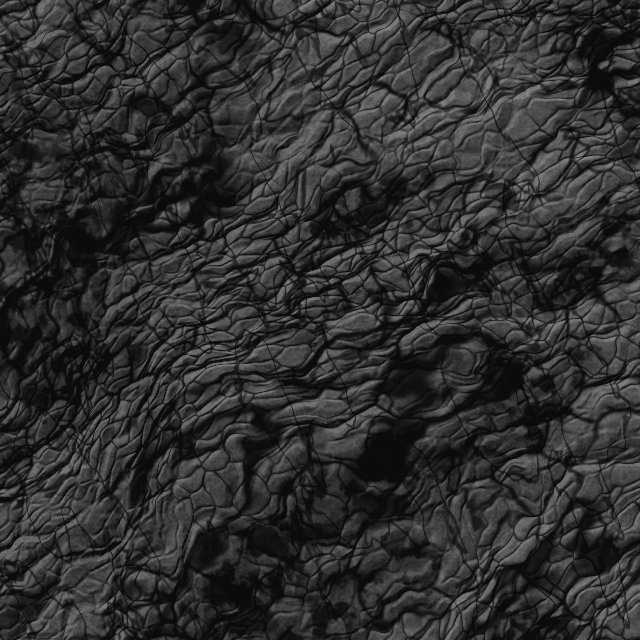
Give the GLSL for this texture, as a WebGL 1 fragment shader.

```glsl
precision highp float;
// Dark weathered rock: a warped, slanted height field of bulges and cracked
// blocks is lit from the upper left, then darkened by fissures, hairline
// cracks and pitted hollows.
uniform vec2 u_resolution;

float hash(vec2 p) {
  return fract(sin(dot(p, vec2(127.1, 311.7))) * 43758.5453);
}

mat2 turn(float angle) {
  float c = cos(angle), s = sin(angle);
  return mat2(c, -s, s, c);
}

float noise(vec2 p) {
  vec2 i = floor(p), f = fract(p);
  f = f * f * (3.0 - 2.0 * f);
  float low = mix(hash(i), hash(i + vec2(1.0, 0.0)), f.x);
  float high = mix(hash(i + vec2(0.0, 1.0)), hash(i + vec2(1.0)), f.x);
  return mix(low, high, f.y);
}

float fbm(vec2 p) {
  float sum = 0.0, amp = 0.516;
  for (int k = 0; k < 5; k++) {
    sum += amp * noise(p);
    p = turn(0.4) * p * 2.03 + 17.3;
    amp *= 0.5;
  }
  return sum;
}

// Zero on the borders between irregular cells, growing towards their centres
float cellGap(vec2 p) {
  vec2 i = floor(p), f = fract(p);
  float nearest = 8.0, second = 8.0;
  for (int y = -1; y <= 1; y++) {
    for (int x = -1; x <= 1; x++) {
      vec2 cell = vec2(float(x), float(y));
      vec2 seed = vec2(hash(i + cell), hash(i + cell + 53.7));
      float d = length(cell + seed - f);
      second = min(second, max(nearest, d));
      nearest = min(nearest, d);
    }
  }
  return second - nearest;
}

// Canvas position to rock coordinates: x runs along the slanted strata
vec2 strata(vec2 p) {
  vec2 bend = vec2(noise(p * 3.0 + 4.0), noise(p * 3.0 + 31.0)) - 0.5;
  vec2 rough = vec2(noise(p * 19.0), noise(p * 19.0 + 57.0)) - 0.5;
  vec2 jag = vec2(noise(p * 55.0 + 9.0), noise(p * 55.0 + 83.0)) - 0.5;
  return turn(0.58) * (p + 0.15 * bend + 0.03 * rough + 0.009 * jag) * vec2(1.0, 2.0);
}

float height(vec2 p) {
  vec2 g = strata(p);
  float blocks = smoothstep(0.0, 0.4, cellGap(g * 9.0));
  float chips = smoothstep(0.0, 0.35, cellGap(g * 23.0 + 7.0));
  return 0.10 * fbm(g * 4.0) + 0.016 * blocks + 0.006 * chips
       + 0.007 * fbm(p * 55.0);
}

// Dark line where a noise field crosses its middle value
float fissure(vec2 p, float width) {
  return 1.0 - smoothstep(0.15 * width, width, abs(fbm(p) - 0.5));
}

void main() {
  vec2 p = gl_FragCoord.xy / u_resolution;
  vec2 g = strata(p);

  // Relief light
  float slope = (height(p) - height(p + vec2(-0.0016, 0.0024))) / 0.0029;
  float tone = 0.268 + 0.085 * clamp(slope, -2.2, 1.8);
  tone += 0.16 * (fbm(p * 5.0 + 3.0) - 0.5);

  // Pale worn patches and fine grit
  float worn = smoothstep(0.54, 0.72, fbm(g * 5.0 + 21.0));
  tone += 0.07 * worn * noise(p * 130.0);
  tone += 0.07 * (noise(p * 240.0) - 0.5) + 0.05 * (hash(floor(p * 512.0)) - 0.5);

  // Cracks between blocks and chips, opening and closing along their length
  float opening = smoothstep(0.3, 0.68, noise(p * 13.0 + 40.0));
  float blockCrack = 1.0 - smoothstep(0.0, 0.03 + 0.09 * opening, cellGap(g * 9.0));
  float chipCrack = 1.0 - smoothstep(0.0, 0.12, cellGap(g * 23.0 + 7.0));
  tone *= 1.0 - 0.75 * blockCrack * (0.35 + 0.65 * opening);
  tone *= 1.0 - 0.6 * chipCrack * smoothstep(0.35, 0.65, noise(p * 9.0 + 12.0));

  // Long deep fissures along the strata, hairlines across them
  float depth = smoothstep(0.35, 0.6, noise(p * 4.0 + 70.0));
  tone *= 1.0 - 0.78 * depth * fissure(g * vec2(1.7, 2.4) + 5.0, 0.035);
  tone *= 1.0 - 0.6 * fissure(g * vec2(4.0, 5.0) + 33.0, 0.022);
  vec2 across = turn(-1.15) * p * vec2(5.0, 13.0);
  tone *= 1.0 - 0.55 * fissure(across + 61.0, 0.02);

  // Pitted dark hollows
  float hollow = smoothstep(0.5, 0.68, fbm(g * 3.5 + 90.0));
  float pits = smoothstep(0.42, 0.6, fbm(p * 42.0 + 15.0));
  tone *= 1.0 - hollow * (0.2 + 0.55 * pits);

  gl_FragColor = vec4(vec3(clamp(tone, 0.045, 0.52)), 1.0);
}
```
